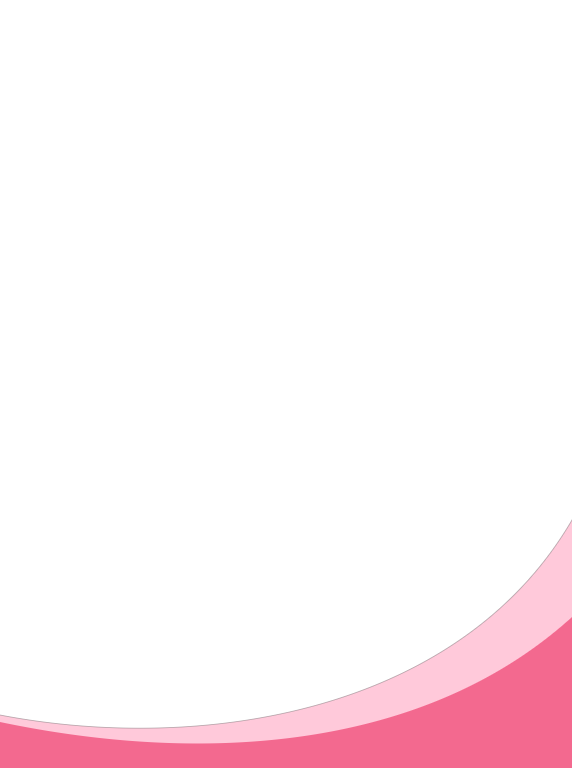
This background is drawn by a Shadertoy shader. Its source:

```glsl
// White page with two pink waves sweeping up to the lower right corner.

const vec3 PAPER_WHITE = vec3(1.0);
const vec3 PALE_PINK = vec3(1.0, 0.79, 0.855);
const vec3 DEEP_PINK = vec3(0.953, 0.41, 0.56);
const vec3 RIM_GRAY = vec3(0.45, 0.40, 0.42);
const float RIM_WIDTH = 0.0011;   // fraction of canvas height
const float RIM_STRENGTH = 0.5;
const int SOLVE_STEPS = 18;

// Bezier control points as fractions of canvas width and height
const vec2 PALE_CURVE[4] = vec2[4](
    vec2(0.0, 0.0690), vec2(0.346, 0.0195), vec2(0.801, 0.0690), vec2(1.0, 0.3229));
const vec2 DEEP_CURVE[4] = vec2[4](
    vec2(0.0, 0.0599), vec2(0.350, 0.0052), vec2(0.7395, 0.0208), vec2(1.0, 0.1966));

vec2 bezier(vec2 c[4], float t) {
    float s = 1.0 - t;
    return s * s * s * c[0] + 3.0 * s * s * t * c[1]
         + 3.0 * s * t * t * c[2] + t * t * t * c[3];
}

vec2 bezierTangent(vec2 c[4], float t) {
    float s = 1.0 - t;
    return 3.0 * (s * s * (c[1] - c[0]) + 2.0 * s * t * (c[2] - c[1])
         + t * t * (c[3] - c[2]));
}

// Approximate signed distance in canvas heights, negative below the curve
float waveDistance(vec2 uv, vec2 c[4], float aspect) {
    float low = 0.0;
    float high = 1.0;
    for (int i = 0; i < SOLVE_STEPS; i++) {
        float mid = 0.5 * (low + high);
        if (bezier(c, mid).x < uv.x) low = mid;
        else high = mid;
    }
    float t = 0.5 * (low + high);
    vec2 tangent = normalize(bezierTangent(c, t) * vec2(aspect, 1.0));
    return (uv.y - bezier(c, t).y) * tangent.x;
}

// Antialiased coverage of the region where d is negative
float coverage(float d, float pixel) {
    return clamp(0.5 - d / pixel, 0.0, 1.0);
}

void mainImage(out vec4 fragColor, in vec2 fragCoord) {
    vec2 uv = fragCoord / iResolution.xy;
    float aspect = iResolution.x / iResolution.y;
    float pixel = 1.0 / iResolution.y;

    float paleDist = waveDistance(uv, PALE_CURVE, aspect);
    float deepDist = waveDistance(uv, DEEP_CURVE, aspect);

    // Filled waves
    vec3 color = mix(PAPER_WHITE, PALE_PINK, coverage(paleDist, pixel));
    color = mix(color, DEEP_PINK, coverage(deepDist, pixel));

    // Hairline along the upper rim
    float rim = coverage(paleDist - 0.5 * RIM_WIDTH, pixel)
              - coverage(paleDist + 0.5 * RIM_WIDTH, pixel);
    color = mix(color, RIM_GRAY, RIM_STRENGTH * rim);

    fragColor = vec4(color, 1.0);
}
```
